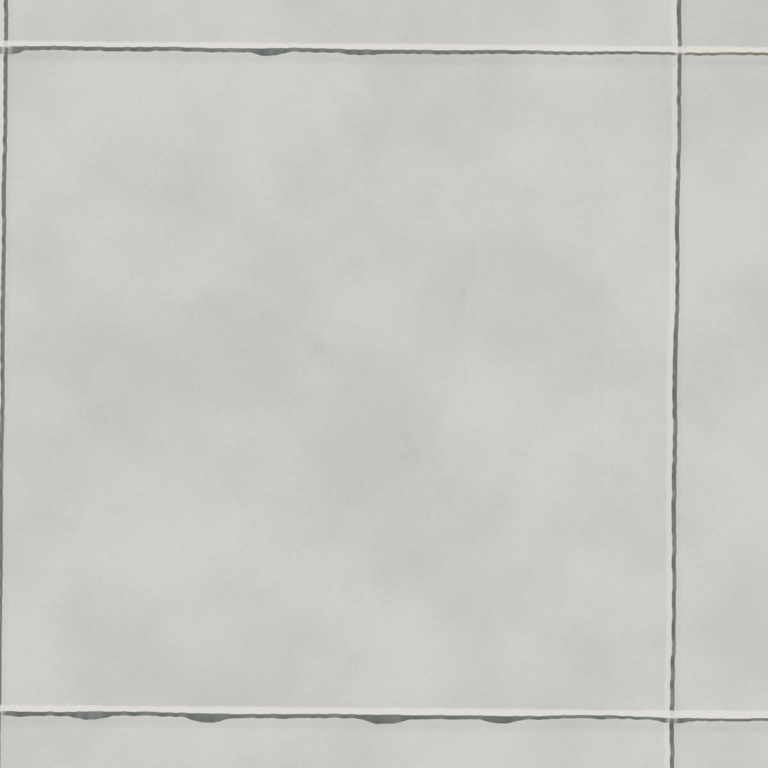
Give the GLSL for this texture, as a WebGL 2 fragment shader.

```glsl
#version 300 es
precision highp float;
// Large pale stone tiles with worn, shadowed joints and bright raised lips.
uniform vec2 u_resolution;
out vec4 fragColor;

#define PITCH vec2(0.877, 0.865)    // tile size
#define ORIGIN vec2(-0.002, 0.072)  // first joint crossing
#define TILT vec2(-0.010, 0.008)    // lean of the joints
#define JOINT_HALF 0.0026           // half width of the dark line
#define CHIP_DEPTH 0.0065           // depth of the chipped edge
#define LIP_WIDTH 0.008             // bright edge beside the joint
#define MOTTLE_SCALE 5.0
#define GRAIN 0.022

const vec3 STONE_LIGHT = vec3(0.815, 0.812, 0.794);
const vec3 STONE_SHADE = vec3(0.758, 0.757, 0.737);
const vec3 LIP_COLOR = vec3(0.885, 0.873, 0.855);
const vec3 JOINT_GREY = vec3(0.42, 0.44, 0.425);
const vec3 JOINT_BROWN = vec3(0.52, 0.48, 0.42);

vec2 gradientAt(vec2 cell) {
  float h = fract(sin(dot(cell, vec2(127.1, 311.7))) * 43758.5);
  return vec2(cos(h * 6.2832), sin(h * 6.2832));
}

float gradientNoise(vec2 p) {
  vec2 i = floor(p), f = p - i;
  vec2 u = f * f * f * (f * (f * 6.0 - 15.0) + 10.0);
  vec2 e = vec2(1.0, 0.0);
  float low = mix(dot(gradientAt(i), f), dot(gradientAt(i + e), f - e), u.x);
  float high = mix(dot(gradientAt(i + e.yx), f - e.yx),
                   dot(gradientAt(i + 1.0), f - 1.0), u.x);
  return mix(low, high, u.y);
}

float fbm(vec2 p) {
  float sum = 0.0, amp = 0.55;
  for (int i = 0; i < 6; i++) {
    sum += amp * gradientNoise(p);
    p = mat2(1.6, 1.2, -1.2, 1.6) * p + 7.3;
    amp *= 0.55;
  }
  return sum;
}

// Soft band covering lo..hi.
float band(float d, float lo, float hi, float soft) {
  return smoothstep(lo - soft, lo + soft, d) * (1.0 - smoothstep(hi - soft, hi + soft, d));
}

// Cloudy stone face, darker toward the middle of each tile.
vec3 stoneFace(vec2 p, vec2 local, vec2 tile) {
  vec2 q = p + tile * 13.7;
  float center = 1.0 - smoothstep(0.05, 0.62, length(local - 0.5));
  float cloud = fbm(q * MOTTLE_SCALE) + 0.20 * center;
  float smudge = smoothstep(0.12, 0.5, fbm(q * 14.0 + 31.0)) * (0.3 + 0.7 * center);
  float shade = 0.8 * smoothstep(-0.3, 0.55, cloud) + 0.35 * smudge;
  float grain = gradientNoise(q * 150.0) + 0.7 * gradientNoise(q * vec2(260.0, 210.0));
  return mix(STONE_LIGHT, STONE_SHADE, shade) + GRAIN * 0.5 * grain;
}

void main() {
  vec2 p = gl_FragCoord.xy / u_resolution;
  float soft = max(0.0013, 0.75 / min(u_resolution.x, u_resolution.y));

  // Tile grid: index, local position and signed distance to nearest joints
  vec2 grid = (p + TILT * p.yx - ORIGIN) / PITCH;
  vec2 tile = floor(grid), joint = floor(grid + 0.5);
  vec2 d = (grid - joint) * PITCH;
  vec3 color = stoneFace(p, grid - tile, tile);

  // Wandering joints with a fine frayed edge
  vec2 along = p.yx;
  vec2 seed = joint * 17.3 + vec2(3.1, 9.4);
  vec2 wander = vec2(gradientNoise(vec2(along.x * 9.0, seed.x)),
                     gradientNoise(vec2(along.y * 8.0, seed.y)));
  vec2 fray = vec2(gradientNoise(vec2(along.x * 85.0, seed.x)),
                   gradientNoise(vec2(along.y * 95.0, seed.y)));
  d += 0.003 * wander + 0.0012 * fray;
  float chip = smoothstep(0.02, 0.4, gradientNoise(vec2(p.x * 13.0, seed.y + 4.6)));
  float thin = 1.0 - 0.35 * smoothstep(0.55, 0.9, p.x);

  // Bright lips: left of upright joints, above level joints
  float lipEdge = LIP_WIDTH * (1.0 + 0.5 * wander.y);
  float lipX = band(d.x, -LIP_WIDTH - 0.002, -0.001, 0.002);
  float lipY = band(d.y, 0.001, 0.002 + lipEdge, 0.002);
  color = mix(color, LIP_COLOR, 0.45 * lipX);

  // Dark upright line, then the level lip running across it
  float darkX = band(d.x, -JOINT_HALF, JOINT_HALF * (1.0 + 0.5 * wander.x), soft);
  color = mix(color, JOINT_GREY, darkX * (0.88 + 0.3 * fray.x));
  color = mix(color, LIP_COLOR, 0.85 * lipY);

  // Dark level line with chips below, bridged at the crossings
  float lower = -JOINT_HALF * thin - CHIP_DEPTH * chip * thin;
  float darkY = band(d.y, lower, JOINT_HALF * thin, soft);
  float bridge = 1.0 - 0.65 * (1.0 - smoothstep(0.003, 0.011, abs(d.x)));
  float stain = smoothstep(0.75, 1.0, p.x) * step(0.5, joint.y);
  vec3 levelColor = mix(JOINT_GREY, JOINT_BROWN, 0.8 * stain);
  color = mix(color, levelColor, darkY * bridge * (0.9 + 0.25 * fray.y));

  // Faint contact shade on the tile edges
  color -= 0.025 * band(d.y, -0.016, -0.004, 0.005) + 0.015 * band(d.x, 0.003, 0.009, 0.003);
  fragColor = vec4(clamp(color, 0.0, 1.0), 1.0);
}
```
